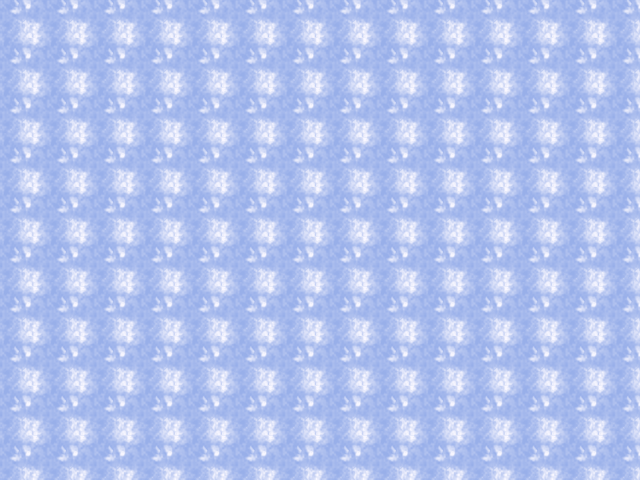
Reproduce this pattern procedurally as a WebGL 1 fragment shader.

```glsl
precision highp float;

// Pale blue sky tiled with one small cloud scene: a broad ragged bank and
// two little puffs over mottled mist. Soft ellipses give the shapes, and
// wrapped value noise frays them, so every tile is seamless and identical.

uniform vec2 u_resolution;

const vec2 TILE_COUNT = vec2(13.58, 9.66);   // tiles across and down
const vec2 TILE_SHIFT = vec2(-0.025, 0.02);  // phase of the tiling
const vec3 SKY_COLOR = vec3(0.595, 0.685, 0.915);
const vec3 CLOUD_COLOR = vec3(0.975, 0.97, 1.0);
const float NOISE_CELLS = 6.0;               // coarsest noise cells per tile
const float OCTAVE_GAIN = 0.85;              // share of fine noise
const float WARP = 0.07;                     // bending of cloud outlines
const float FRAY = 1.1;                      // raggedness of small puffs
const float HAZE = 0.27;                     // mottled mist over the sky
const float VEINS = 0.38;                    // dark creases in the bank
const float GRAIN = 0.22;                    // finest light and dark flecks

float hash(vec2 p) {
  return fract(sin(dot(p, vec2(127.1, 311.7))) * 43758.5453);
}

// Value noise whose lattice wraps once per tile.
float tileNoise(vec2 tile, float cells, float seed) {
  vec2 p = tile * cells;
  vec2 i = floor(p);
  vec2 f = fract(p);
  f = f * f * (3.0 - 2.0 * f);
  vec2 a = mod(i, cells) + seed;
  vec2 b = mod(i + 1.0, cells) + seed;
  return mix(mix(hash(a), hash(vec2(b.x, a.y)), f.x),
             mix(hash(vec2(a.x, b.y)), hash(b), f.x), f.y);
}

float tileFbm(vec2 tile, float seed) {
  float sum = 0.0;
  float total = 0.0;
  float weight = 1.0;
  float cells = NOISE_CELLS;
  for (int octave = 0; octave < 3; octave++) {
    sum += weight * tileNoise(tile, cells, seed + float(octave) * 17.0);
    total += weight;
    weight *= OCTAVE_GAIN;
    cells *= 2.0;
  }
  return sum / total;
}

// Soft ellipse, measured to its nearest wrapped copy.
float puff(vec2 tile, vec2 center, vec2 radii) {
  vec2 d = tile - center;
  d = (d - floor(d + 0.5)) / radii;
  return exp(-dot(d, d));
}

float cloudBank(vec2 p) {
  float body = 0.60 * puff(p, vec2(0.60, 0.62), vec2(0.30, 0.19));
  body += 0.45 * puff(p, vec2(0.15, 0.66), vec2(0.11, 0.06));
  body += 0.35 * puff(p, vec2(0.50, 0.46), vec2(0.20, 0.07));
  body += 0.45 * puff(p, vec2(0.73, 0.81), vec2(0.11, 0.10));
  return min(body, 0.80);
}

float smallPuffs(vec2 p) {
  float left = puff(p, vec2(0.29, 0.23), vec2(0.16, 0.09));
  float plume = 0.85 * puff(p, vec2(0.32, 0.08), vec2(0.055, 0.11));
  float right = puff(p, vec2(0.56, 0.13), vec2(0.09, 0.15));
  return max(max(left, plume), right);
}

void main() {
  // Tile coordinates run from the top left, with y pointing down.
  vec2 uv = gl_FragCoord.xy / u_resolution;
  vec2 tile = fract(vec2(uv.x, 1.0 - uv.y) * TILE_COUNT + TILE_SHIFT);

  float rough = tileFbm(tile, 3.0);
  float ragged = smoothstep(0.32, 0.68, rough);
  vec2 bend = vec2(tileNoise(tile, 9.0, 41.0), tileNoise(tile, 9.0, 73.0));
  vec2 p = tile + WARP * (bend - 0.5);

  // Mottled mist, thickest beneath the bank.
  float mottle = smoothstep(0.25, 0.75, tileFbm(tile, 29.0));
  float mist = HAZE * mottle * (0.65 + puff(tile, vec2(0.6, 0.85), vec2(0.42, 0.28)));

  // Noise tears the bank open and narrow creases cross it.
  float crease = 1.0 - abs(2.0 * tileNoise(p, 11.0, 57.0) - 1.0);
  float bank = cloudBank(p) * (0.28 + 0.92 * ragged);
  bank *= 1.0 - VEINS * smoothstep(0.6, 1.0, crease);
  float core = 0.5 * puff(p, vec2(0.77, 0.55), vec2(0.08, 0.07));
  core += 0.3 * puff(p, vec2(0.73, 0.83), vec2(0.06, 0.07));

  // Small puffs have crisper, frayed edges.
  float small = smallPuffs(p);
  float fluff = 0.72 * smoothstep(0.22, 0.9, small + FRAY * (rough - 0.5) * sqrt(small));

  // Flecks are strongest where there is cloud.
  float tone = mist + bank + core + fluff;
  float fleck = tileNoise(tile, 21.0, 91.0) - 0.5;
  tone += GRAIN * fleck * (0.45 + 1.6 * min(tone, 0.7));
  gl_FragColor = vec4(mix(SKY_COLOR, CLOUD_COLOR, clamp(tone, 0.0, 1.0)), 1.0);
}
```
